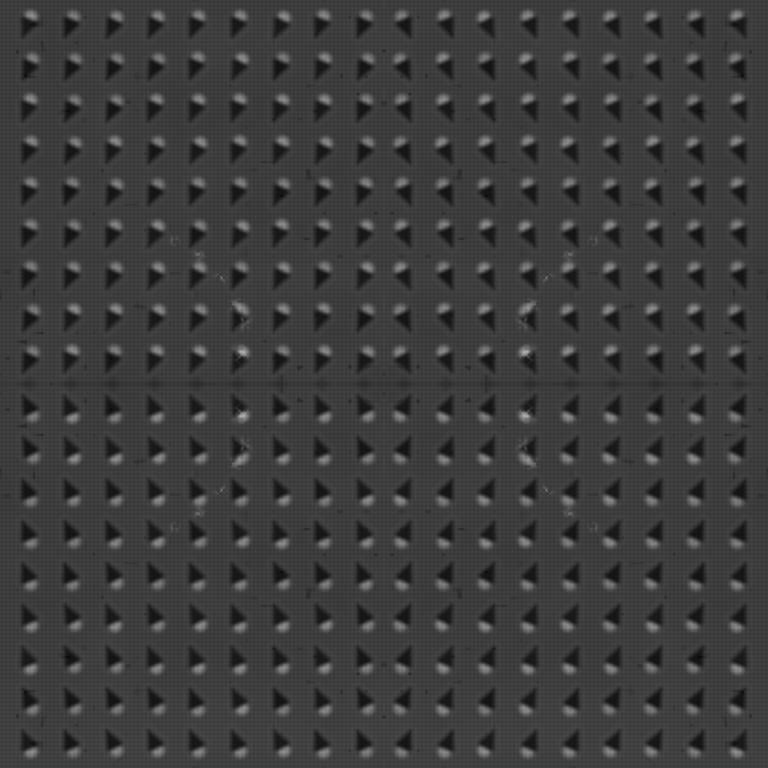
Write a WebGL 2 fragment shader that draws this texture.

```glsl
#version 300 es
precision highp float;
// Dark embossed sheet: a lattice of teardrop pits, each with a pale rounded cap,
// mirrored about both centre lines. Folded coordinates give the symmetry; a capsule
// and a clipped disc shape each pit, over a fine dot weave with a few scuffs.

#define PITCH 0.0545         // spacing of pits
#define FIRST vec2(0.0270, 0.0313) // pit nearest the centre lines
#define LAST_PIT 8.0         // highest index in each half, counted from 0
#define WEAVE_DOTS 192.0     // weave dots across the canvas
#define WEAVE_GAIN 0.050
#define SHEET 0.222
#define PIT_DARK 0.085
#define CAP_LIGHT 0.50
#define TILT 0.43            // lean of each pit, radians
#define SCUFFS 6
#define SCUFF_GAIN 0.20

uniform vec2 u_resolution;
out vec4 fragColor;

float hash(vec2 p) {
    vec3 h = fract(vec3(p.xyx) * 0.1031);
    h += dot(h, h.yzx + 33.33);
    return fract((h.x + h.y) * h.z);
}

float noise(vec2 p) {
    vec2 i = floor(p), f = fract(p);
    f = f * f * (3.0 - 2.0 * f);
    vec2 e = vec2(0.0, 1.0);
    return mix(mix(hash(i), hash(i + e.yx), f.x),
               mix(hash(i + e.xy), hash(i + e.yy), f.x), f.y);
}

// Soft coverage of a signed distance: 1 inside, 0 outside.
float cover(float d, float inner, float outer) {
    return 1.0 - smoothstep(inner, outer, d);
}

// Capsule along x whose radius shrinks towards the tip.
float teardrop(vec2 p) {
    float head = -0.06, tip = 0.30;
    float t = clamp((p.x - head) / (tip - head), 0.0, 1.0);
    return length(p - vec2(mix(head, tip, t), 0.0)) - mix(0.20, 0.035, t);
}

float weave(vec2 q) {
    vec2 wave = 0.5 + 0.5 * cos(6.28318 * WEAVE_DOTS * q);
    float fade = smoothstep(1.5, 2.5, u_resolution.y / WEAVE_DOTS);
    return mix(0.25, wave.x * wave.y, fade);
}

// Pale worn patches strung along a curve.
float scuffs(vec2 q) {
    float grain = smoothstep(0.25, 0.85, noise(q * 260.0));
    float sum = 0.0;
    for (int i = 0; i < SCUFFS; i++) {
        float k = float(i), t = k / float(SCUFFS - 1);
        vec2 jitter = vec2(hash(vec2(k, 3.0)), hash(vec2(k, 8.0))) - 0.5;
        vec2 centre = vec2(mix(0.184, 0.268, t * t), mix(0.046, 0.188, t));
        float size = mix(0.009, 0.005, t);
        vec2 d = (q - centre - 0.018 * jitter) / size;
        sum += exp(-dot(d, d));
    }
    return sum * grain;
}

void main() {
    vec2 uv = gl_FragCoord.xy / u_resolution;
    vec2 q = abs(uv - 0.5);

    // Sheet: weave, broad mottling and a slightly paler lower edge.
    float dots = weave(q);
    float mottle = noise(q * 14.0) + 0.5 * noise(q * 45.0) - 0.75;
    float shade = SHEET + WEAVE_GAIN * dots + 0.012 * mottle;
    shade += 0.012 * (1.0 - smoothstep(0.0, 0.25, uv.y));

    // Lattice cell and its small variations.
    vec2 grid = (q - FIRST) / PITCH;
    vec2 id = clamp(round(grid), 0.0, LAST_PIT);
    vec2 p = grid - id;
    float vary = hash(id + 5.0) - 0.5;
    float varyTone = hash(id + 31.0) - 0.5;

    // Seams, with faint diamonds where the columns cross the horizontal one.
    float diamond = cover(abs(p.x) + q.y / PITCH, 0.05, 0.32);
    vec2 seam = exp(-pow(q / 0.0022, vec2(2.0)));
    shade -= 0.035 * diamond + 0.025 * seam.y;
    shade += 0.018 * seam.x * (noise(vec2(q.y * 40.0, 2.0)) - 0.4);

    // Pit frame: x runs from cap to tip, y across.
    p += vec2(0.05, 0.03) * vary;
    float angle = TILT + 0.12 * vary;
    vec2 axis = vec2(sin(angle), -cos(angle));
    vec2 local = vec2(dot(p, axis), dot(p, vec2(-axis.y, axis.x)));

    // Faint rim, dark hollow, then the lit cap.
    float drop = teardrop(local);
    shade += 0.012 * exp(-pow((drop - 0.11) / 0.05, 2.0));
    float hollow = cover(drop, -0.11, 0.07);
    shade = mix(shade, PIT_DARK + 0.02 * dots + 0.02 * varyTone, hollow);

    float disc = length(local - vec2(-0.19, 0.0)) - 0.19;
    float cap = cover(disc, -0.13, 0.06) * cover(local.x, -0.23, -0.06);
    float capTone = CAP_LIGHT + 0.07 * varyTone + 0.08 * (dots - 0.25);
    shade = mix(shade, capTone, cap);

    // Wear: pale scuffs and sparse dark specks.
    shade += SCUFF_GAIN * scuffs(q);
    shade -= 0.08 * smoothstep(0.90, 0.98, noise(q * 90.0)) * noise(q * 9.0 + 4.0);

    fragColor = vec4(vec3(clamp(shade, 0.0, 1.0)), 1.0);
}
```
